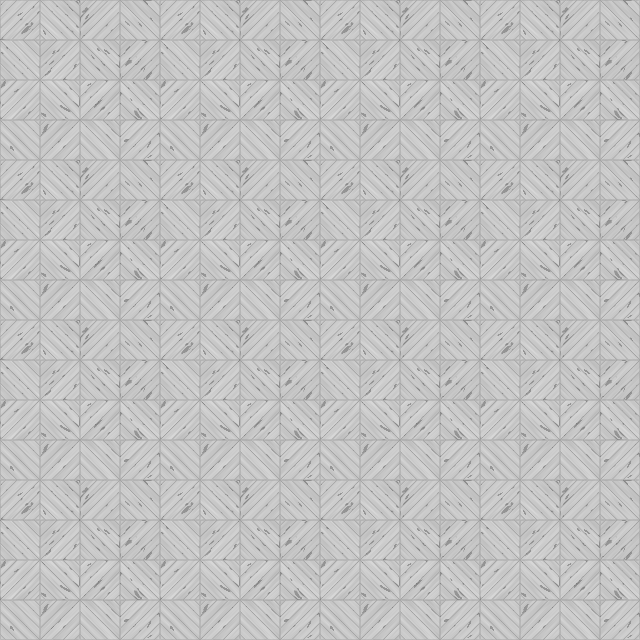
Write a WebGL 2 fragment shader that draws this texture.

```glsl
#version 300 es
precision highp float;

uniform vec2 u_resolution;
out vec4 fragColor;

float hash(vec2 p) {
    return fract(sin(dot(p, vec2(12.9898, 78.233))) * 43758.5453);
}

float noise(vec2 p) {
    vec2 i = floor(p), f = fract(p);
    f = f * f * (3.0 - 2.0 * f);
    return mix(mix(hash(i), hash(i + vec2(1, 0)), f.x),
               mix(hash(i + vec2(0, 1)), hash(i + vec2(1, 1)), f.x), f.y);
}

// Antialiased coverage of a line from the distance to its axis
float lineCover(float dist, float halfWidth, float pixel) {
    return clamp((halfWidth - dist) / pixel + 0.5, 0.0, 1.0)
         * min(1.0, halfWidth * 2.0 / pixel + 0.15);
}

// Ragged sliver broken out of one plank; along and across are in cell units
float chip(float along, float across, float reach, float seed) {
    vec2 key = vec2(seed * 91.0, 1.0);
    float present = step(0.68, hash(key));
    float size = pow(hash(key + 2.1), 2.5);
    vec2 q = vec2(along, across);
    q -= vec2((hash(key + 3.7) - 0.5) * 1.3 * reach, 0.2 * hash(key + 6.3));
    q.y += q.x * (hash(key + 8.9) - 0.5) * 0.6;
    float d = length(q / mix(vec2(0.06, 0.018), vec2(0.19, 0.045), size));
    d += 1.2 * (noise(vec2(along * 14.0, across * 30.0) + seed * 57.0) - 0.5);
    return present * smoothstep(1.1, 0.8, d);
}

void main() {
    // 16 cells each way; the wear recurs every 4 cells
    vec2 p = gl_FragCoord.xy / u_resolution * 16.0;
    float pixel = 16.0 / min(u_resolution.x, u_resolution.y);
    vec2 cell = floor(p), f = fract(p);

    // Mirror alternate cells and fold each on its diagonal: f runs from a diamond center
    if (mod(cell.x + cell.y, 2.0) > 0.5) f.x = 1.0 - f.x;
    float side = step(1.0, f.x + f.y);
    f = mix(f, 1.0 - f, side);

    // Concentric planks: a half-width core and three full rings
    float radius = f.x + f.y;
    float ring = (radius * 7.0 + 1.0) * 0.5;
    float plank = floor(ring);
    float along = (f.x - f.y) * 0.7071;
    float across = fract(ring) * 0.202;
    float seed = hash(mod(cell, 4.0) + vec2(plank * 7.3, side * 13.1) + 0.5);

    // Plank tone and wood grain
    float tone = 0.79 + 0.04 * (seed - 0.5);
    vec2 grain = vec2(along * 2.5, across * 24.0) + seed * 83.0;
    tone += 0.06 * (noise(grain) - 0.5);
    tone += 0.035 * (noise(grain * vec2(1.5, 2.0) + 19.0) - 0.5);

    // Joints, widened in places where the edges are worn
    float ringDist = min(across, 0.202 - across);
    float axisDist = min(f.x, f.y);
    float wear = 0.02 * smoothstep(0.8, 0.96, noise(vec2(along * 7.0, plank * 3.0) + seed * 37.0));
    float joints = max(lineCover(ringDist, 0.007 + wear, pixel),
                       lineCover(axisDist, 0.0085 + wear * 0.7, pixel));

    // The small core stays whole
    float damage = chip(along, across, radius * 0.7071, seed) * step(0.5, plank);
    tone = mix(tone, 0.56, damage * 0.9);
    tone = mix(tone, 0.5, joints * 0.9);
    fragColor = vec4(vec3(tone), 1.0);
}
```
